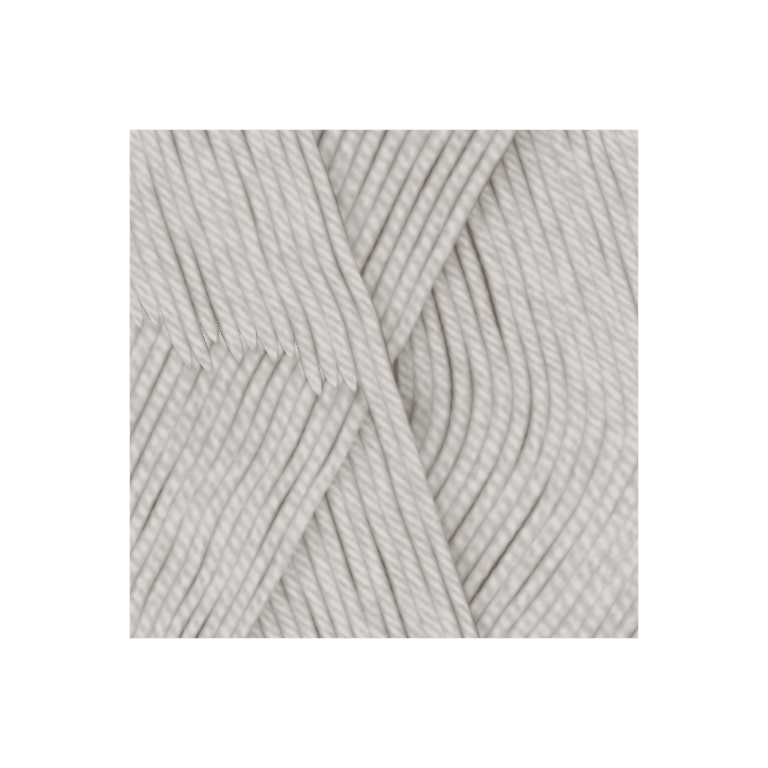
Give the GLSL for this texture, as a three.js fragment shader.

```glsl
varying vec2 vUv;

const vec3 PAPER = vec3(1.0);
const vec3 WOOL_DARK = vec3(0.43, 0.40, 0.37);
const vec3 WOOL_LIGHT = vec3(0.855, 0.838, 0.825);
const float STRANDS = 30.0;
const float TAU = 6.2831853;

float hash(vec2 p) {
  vec3 h = fract(vec3(p.xyx) * 0.1031);
  h += dot(h, h.yzx + 33.33);
  return fract((h.x + h.y) * h.z);
}

float noise(vec2 p) {
  vec2 i = floor(p), f = fract(p);
  f = f * f * (3.0 - 2.0 * f);
  return mix(mix(hash(i), hash(i + vec2(1, 0)), f.x),
             mix(hash(i + vec2(0, 1)), hash(i + vec2(1, 1)), f.x), f.y);
}

float smoothMax(float a, float b, float k) {
  return 0.5 * (a + b + sqrt((a - b) * (a - b) + k * k));
}

// 1 below the edge, 0 above it
float below(float edge, float x, float soft) {
  return 1.0 - smoothstep(edge - soft, edge + soft, x);
}

// Shadow that fades with distance from a covering strand
float castShadow(float distance, float reach) {
  return exp(-max(distance, 0.0) / reach);
}

// Tone of parallel plied strands; across counts strands, along runs lengthwise
float yarn(float across, float along, float seed, float gapScale) {
  float id = floor(across);
  float phase = along * 38.0 + hash(vec2(id + 60.0, seed)) + 0.5 * noise(vec2(along * 14.0, id + seed));
  float u = 2.0 * fract(across) - 1.0;
  float twist = sin(TAU * (phase + 0.6 * u));
  float rim = pow(abs(u), 3.0) * (1.0 + 0.16 * twist);

  // Gap depth is shared by the two strands that meet there
  float gapId = floor(across + 0.5);
  float loose = noise(vec2(gapId * 3.7 + 90.0 + seed, along * 7.0 + 20.0));
  float depth = mix(0.16, 0.95, loose * loose) * gapScale;

  float fibre = noise(vec2(across * 4.0 + along * 25.0 + 200.0, along * 48.0 + seed)) - 0.5;
  return 0.90 - depth * rim + 0.085 * twist * (1.0 - 0.5 * u * u) + 0.17 * fibre;
}

// Tone of the crossed, wound skein over the unit square
float skein(vec2 p) {
  vec2 q = p + 0.012 * (vec2(noise(p * 8.0), noise(p * 8.0 + 31.0)) - 0.5);

  // Falling and rising sheets, each zero along its right edge
  float falling = (q.x - 0.689 + 0.325 * q.y) * 0.95 * STRANDS;
  float offset = q.x - 0.236 - 0.524 * q.y;
  float rising = offset * (1.0 - 0.2 * (q.y - 0.53)) * 0.886 * STRANDS;

  // Rounded bends on the right
  vec2 c = q - vec2(0.59, 0.45);
  float bend = smoothMax(dot(c, vec2(0.94, 0.33)), dot(c, vec2(0.80, -0.60)), 0.12);

  float gapFade = 1.0 - 0.5 * smoothstep(0.72, 0.95, q.x);
  float fallingTone = yarn(falling, q.y, 5.0, 1.0);
  float risingTone = yarn(rising, q.y * 1.1, 17.0, 1.0);
  float bendTone = yarn(bend * STRANDS, q.y * 1.1, 41.0, 1.2 * gapFade);

  // Staggered rounded ends where falling strands dive under rising ones
  float soft = 0.12;
  float u = 2.0 * fract(falling) - 1.0;
  float tip = 0.58 - 0.16 * q.x + 0.09 * (hash(vec2(floor(falling) + 70.0, 3.0)) - 0.5) + 0.05 * u * u;
  float underTip = below(tip, q.y, 0.006);
  float besideBand = below(-2.0, falling, soft);
  float onRising = below(0.0, rising, soft);

  risingTone -= 0.28 * besideBand * castShadow(tip - q.y, 0.02);
  risingTone -= 0.28 * below(0.0, falling, soft) * castShadow(-2.0 - falling, 0.6);
  float sheetTone = fallingTone - 0.32 * (1.0 - onRising) * besideBand * castShadow(rising, 0.7);
  float leftTone = mix(sheetTone, risingTone, onRising * underTip * besideBand);

  bendTone -= 0.32 * castShadow(rising, 0.7);
  bendTone -= 0.25 * castShadow(length(c + vec2(0.03, 0.0)) - 0.015, 0.03);
  float rightTone = mix(bendTone, risingTone, onRising) - 0.32 * castShadow(falling, 0.7);

  float tone = mix(rightTone, leftTone, below(0.0, falling, soft));
  float fuzz = noise(p * 130.0 + 11.0) - 0.5;
  float cloud = noise(p * 5.0 + 3.0) - 0.5;
  return tone + 0.09 * fuzz + 0.07 * cloud;
}

void main() {
  // Swatch centred on a plain margin, so opposite edges agree
  vec2 fromCentre = abs(vUv - 0.5);
  float halfSide = 0.331;
  float swatch = below(halfSide, max(fromCentre.x, fromCentre.y), 0.0012);

  vec2 p = (vUv - 0.5) / (2.0 * halfSide) + 0.5;
  vec3 wool = mix(WOOL_DARK, WOOL_LIGHT, clamp(skein(p), 0.0, 1.0));
  gl_FragColor = vec4(mix(PAPER, wool, swatch), 1.0);
}
```
